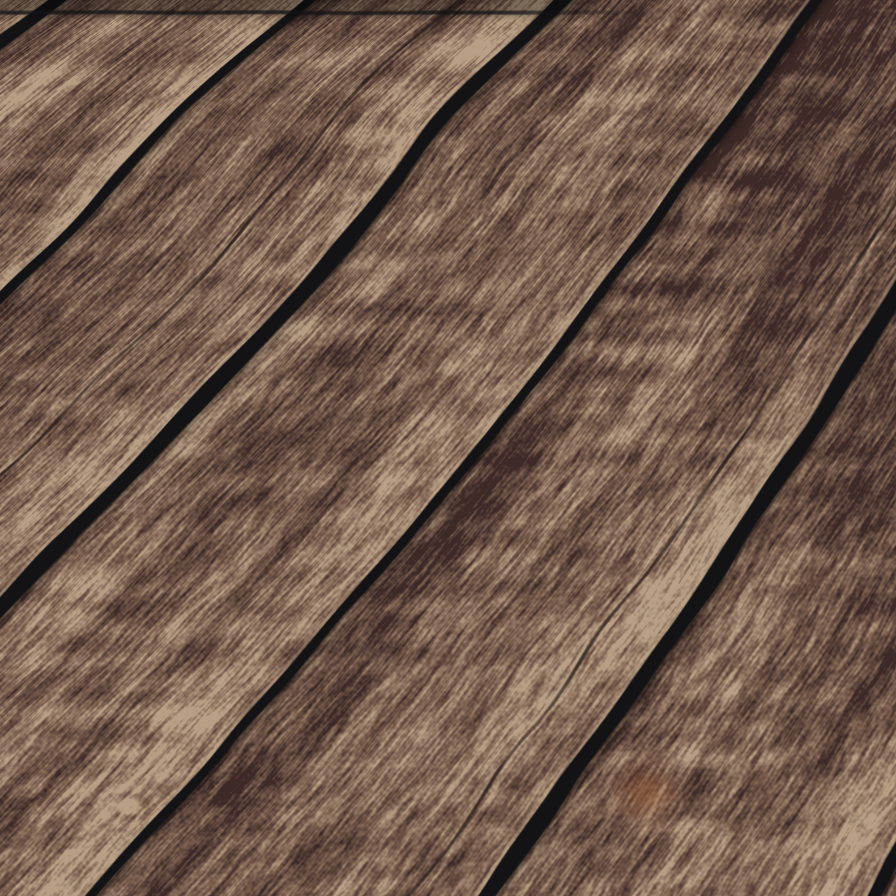
This texture is drawn by a WebGL 2 fragment shader. Its source:

```glsl
#version 300 es
precision highp float;

uniform vec2 u_resolution;
out vec4 fragColor;

const float PI = 3.14159265;
const vec3 GAP_COLOR = vec3(0.075, 0.075, 0.085);
const vec3 WOOD_DARK = vec3(0.24, 0.165, 0.155);
const vec3 WOOD_MID = vec3(0.475, 0.365, 0.305);
const vec3 WOOD_LIGHT = vec3(0.72, 0.625, 0.52);
const vec3 RUST = vec3(0.56, 0.32, 0.19);

float hash(vec2 p) {
    vec3 q = fract(p.xyx * vec3(0.1031, 0.1030, 0.0973));
    q += dot(q, q.yzx + 33.33);
    return fract((q.x + q.y) * q.z);
}

float cornerSlope(vec2 cell, vec2 offset) {
    float angle = 2.0 * PI * hash(cell);
    return dot(vec2(cos(angle), sin(angle)), offset);
}

// Gradient noise, centred on zero
float noise(vec2 p) {
    vec2 i = floor(p), f = p - i;
    vec2 w = f * f * f * (f * (f * 6.0 - 15.0) + 10.0);
    vec2 e = vec2(1.0, 0.0);
    float low = mix(cornerSlope(i, f), cornerSlope(i + e, f - e), w.x);
    float high = mix(cornerSlope(i + e.yx, f - e.yx), cornerSlope(i + 1.0, f - 1.0), w.x);
    return mix(low, high, w.y);
}

float blob(vec2 p, vec2 center, vec2 size) {
    vec2 q = (p - center) / size;
    return exp(-dot(q, q));
}

float band(float d, float halfWidth, float blur) {
    return 1.0 - smoothstep(halfWidth - blur, halfWidth + blur, abs(d));
}

// Horizontal board spacing shrinks with height
float boardSpacing(float y) {
    return 0.436 - 0.155 * y;
}

// Board coordinate: gaps fall on whole numbers
float boardCoord(vec2 p) {
    float bend = 0.022 * exp(-pow((p.y - 0.87) / 0.09, 2.0));
    float x = p.x + bend * (1.0 - smoothstep(0.4, 0.8, p.x));
    x += 0.008 * noise(vec2(p.x * 3.0, p.y * 9.0));
    float guide = 0.104 + 0.807 * p.y + 0.026 * sin(PI * p.y);
    return 3.0 + (x - guide) / boardSpacing(p.y);
}

// Fibres and stains that follow the boards
float grain(vec2 board, float id) {
    vec2 q = board + vec2(0.0, 17.3 * id);
    float stains = 0.46 * noise(q * vec2(4.0, 3.0)) + 0.40 * noise(q * vec2(13.0, 5.0));
    float fibres = 0.50 * noise(q * vec2(56.0, 27.0)) + 0.42 * noise(q * vec2(105.0, 55.0));
    return stains + fibres;
}

// Level saw marks, strongest on the left half of odd boards
float sawMarks(vec2 p, float across, float odd) {
    float side = odd * (1.0 - smoothstep(0.15, 0.6, across)) * blob(p, vec2(0.75, 0.68), vec2(0.4, 0.28));
    float patches = smoothstep(-0.1, 0.4, noise(p * 4.0 + 8.0));
    return noise(p * vec2(7.0, 42.0)) * (0.15 + 0.3 * patches + 0.5 * side);
}

vec3 woodColor(float tone) {
    vec3 lower = mix(WOOD_DARK, WOOD_MID, clamp(tone * 2.0, 0.0, 1.0));
    return mix(lower, WOOD_LIGHT, clamp(tone * 2.0 - 1.0, 0.0, 1.0));
}

void main() {
    vec2 p = gl_FragCoord.xy / u_resolution;
    float pixel = 1.0 / min(u_resolution.x, u_resolution.y);
    float u = boardCoord(p), id = floor(u), across = u - id;
    float odd = mod(id, 2.0), spacing = boardSpacing(p.y);
    vec2 board = vec2(u, p.y);

    // Wood tone: grain, saw marks, grit and broad shading
    float tone = 0.51 + grain(board, id) + sawMarks(p, across, odd);
    tone += 0.26 * noise(p * 210.0);
    tone += 0.20 * smoothstep(0.55, 1.0, across);
    tone -= 0.18 * odd * (1.0 - smoothstep(0.1, 0.55, across));
    tone -= 0.24 * smoothstep(0.8, 1.3, 0.75 * p.x + 0.6 * p.y);
    tone -= 0.10 * smoothstep(0.85, 1.0, p.x);

    // Knot and smudges
    tone -= 0.40 * blob(board, vec2(3.12, 0.125), vec2(0.035, 0.025));
    tone -= 0.22 * blob(board, vec2(2.69, 0.45), vec2(0.045, 0.07));
    vec2 knot = (p - vec2(0.145, 0.1)) * vec2(1.0, 1.6);
    tone += 0.22 * sin(length(knot) * 230.0) * exp(-dot(knot, knot) * 700.0);
    vec3 color = woodColor(tone);
    color = mix(color, RUST, 0.5 * blob(p, vec2(0.72, 0.115), vec2(0.028, 0.025)));

    // Long crack on odd boards
    float crackPlace = 0.5 + 0.1 * id + 0.03 * noise(vec2(id, p.y * 8.0));
    float crack = band((across - crackPlace) * spacing, 0.0022, max(pixel, 0.0018));
    float crackDepth = 0.65 + 0.5 * noise(vec2(id * 5.0, p.y * 13.0));
    color = mix(color, WOOD_DARK * 0.6, odd * crack * crackDepth);

    // Gaps, with a lit edge to the left and soft shade to the right
    float gapId = round(u), d = (u - gapId) * spacing;
    float halfGap = mix(0.0105, 0.0068, mod(gapId, 2.0));
    halfGap *= 1.0 + 0.45 * noise(vec2(gapId * 7.3, p.y * 9.0));
    float rim = band(d + halfGap + 0.003, 0.002, max(pixel, 0.002));
    color = mix(color, WOOD_LIGHT, 0.5 * rim);
    color *= 1.0 - 0.45 * step(0.0, d) * exp(-max(d - halfGap, 0.0) / 0.006);
    color = mix(color, GAP_COLOR, band(d, halfGap, max(pixel, 0.0016)));

    // Cross seam and shaded strip along the top
    float seam = p.y - 0.986 - 0.003 * noise(vec2(p.x * 6.0, 2.0));
    float seamFade = 1.0 - smoothstep(0.55, 0.75, p.x);
    color *= 1.0 - 0.35 * seamFade * smoothstep(-0.012, 0.004, seam);
    color = mix(color, GAP_COLOR, 0.75 * seamFade * band(seam, 0.0022, max(pixel, 0.0015)));

    fragColor = vec4(color, 1.0);
}
```
